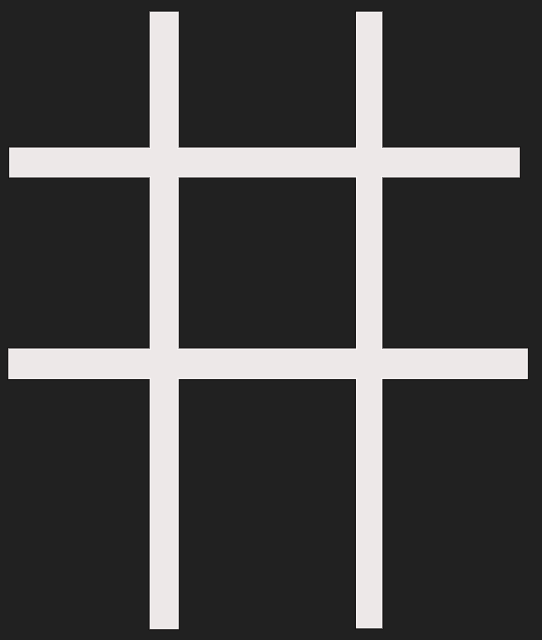
Write a Shadertoy shader that draws this background.

```glsl
const vec3 GROUND = vec3(0.130, 0.130, 0.130);
const vec3 GROUND_RIM = vec3(0.080, 0.070, 0.070);
const vec3 BAR = vec3(0.930, 0.910, 0.910);
const vec3 BAR_RIM = vec3(0.980, 0.970, 0.970);

// Width of the sharpened rim, as a share of the canvas height
const float RIM_WIDTH = 0.00195;

// Bars as left, bottom, right, top, in shares of the canvas
const vec4 LEFT_POST = vec4(0.2761, 0.0169, 0.3298, 0.9818);
const vec4 RIGHT_POST = vec4(0.6568, 0.0182, 0.7055, 0.9818);
const vec4 UPPER_RAIL = vec4(0.0169, 0.7227, 0.9590, 0.7695);
const vec4 LOWER_RAIL = vec4(0.0153, 0.4077, 0.9739, 0.4555);

// Signed distance to a bar, in canvas heights
float barDistance(vec2 uv, vec4 bar, vec2 aspect) {
    vec2 center = 0.5 * (bar.xy + bar.zw);
    vec2 halfSize = 0.5 * (bar.zw - bar.xy);
    vec2 q = (abs(uv - center) - halfSize) * aspect;
    return length(max(q, 0.0)) + min(max(q.x, q.y), 0.0);
}

void mainImage(out vec4 fragColor, in vec2 fragCoord) {
    vec2 uv = fragCoord / iResolution.xy;
    vec2 aspect = vec2(iResolution.x / iResolution.y, 1.0);
    float pixel = 1.0 / iResolution.y;

    // Union of the four bars
    float posts = min(barDistance(uv, LEFT_POST, aspect),
                      barDistance(uv, RIGHT_POST, aspect));
    float rails = min(barDistance(uv, UPPER_RAIL, aspect),
                      barDistance(uv, LOWER_RAIL, aspect));
    float dist = min(posts, rails);

    // Bright rim within the bars, dark rim around them
    float rim = 1.0 - smoothstep(0.5 * RIM_WIDTH, 1.5 * RIM_WIDTH, abs(dist));
    vec3 inside = mix(BAR, BAR_RIM, rim);
    vec3 outside = mix(GROUND, GROUND_RIM, rim);

    // Edge smoothed over one pixel
    float coverage = clamp(0.5 - dist / pixel, 0.0, 1.0);
    fragColor = vec4(mix(outside, inside, coverage), 1.0);
}
```
